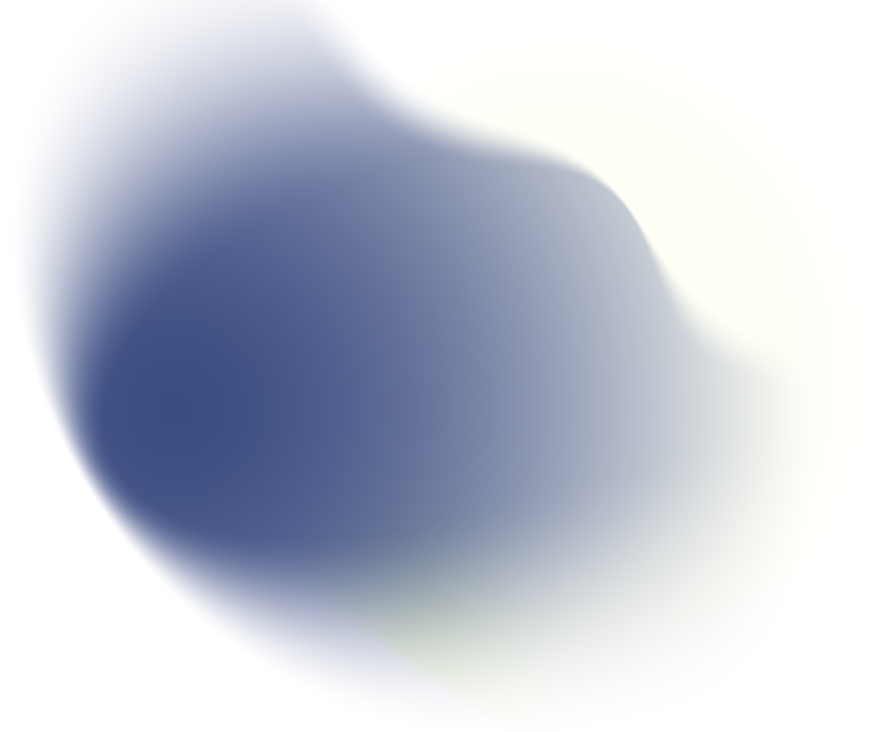
A Shadertoy shader for this background:

```glsl
// A soft blue cloud of ink on white paper with a faint cream halo.
// Ink thins with distance from a core, fades between two tilted ellipses,
// and is cut at the upper right by a wavy ridge of varying softness.

// All lengths are in canvas heights, origin at the lower left.
const vec3 PAPER = vec3(1.0, 1.0, 1.0);
const vec3 INK_ABSORB = vec3(0.765, 0.698, 0.490);
const vec3 CREAM_ABSORB = vec3(0.004, 0.0, 0.040);
const vec3 OLIVE_ABSORB = vec3(0.015, 0.0, 0.065);

const vec2 CORE = vec2(0.239, 0.442);
const float CORE_REACH = 0.877;

// Ellipses: centre, half extents and shear; ink is full inside the inner one
const vec2 OUTER_CENTRE = vec2(0.526, 0.545);
const vec2 OUTER_HALF = vec2(0.512, 0.552);
const float OUTER_SHEAR = -0.073;
const vec2 INNER_CENTRE = vec2(0.590, 0.537);
const vec2 INNER_HALF = vec2(0.447, 0.271);
const float INNER_SHEAR = 0.0499;
const float OUTER_WEIGHT = 0.51;
const float INNER_WEIGHT = 0.24;
const float RIGHT_STRETCH = 0.638;

// Wavy ridge, pinched to a crisp edge at one place
const vec2 RIDGE_START = vec2(0.4625, 1.0);
const vec2 RIDGE_DIR = vec2(0.8, -0.6);
const float WAVE_HEIGHT = 0.027;
const float WAVE_PHASE = 0.1435;
const float WAVE_PERIOD = 0.51;
const float PINCH_AT = 0.486;
const float PINCH_SPAN = 0.24;
const vec2 RIDGE_SOFTNESS = vec2(0.006, 0.077);

// Cream halo, bounded at the lower left by a diagonal
const vec2 HALO_CENTRE = vec2(0.766, 0.49);
const vec2 HALO_RADII = vec2(0.43, 0.48);
const vec2 DIAGONAL_POINT = vec2(0.319, 0.258);
const vec2 DIAGONAL_NORMAL = vec2(0.574, 0.819);
const vec2 OLIVE_CENTRE = vec2(0.57, 0.13);
const float OLIVE_RADIUS = 0.13;

// Normalised radius in a sheared ellipse: 1.0 on its rim, stretched rightwards
float ellipseRadius(vec2 q, vec2 halfSize, float shear) {
    q.x /= 1.0 + max(q.x, 0.0) / RIGHT_STRETCH;
    vec2 s = halfSize * halfSize;
    float form = s.y * q.x * q.x - 2.0 * shear * q.x * q.y + s.x * q.y * q.y;
    return sqrt(max(form / (s.x * s.y - shear * shear), 0.0));
}

// Ink strength around the core
float coreInk(vec2 p) {
    float d = min(length(p - CORE) / CORE_REACH, 1.0);
    return pow(1.0 - pow(d, 1.8), 1.25);
}

// Fade from the inner rim (1) to the outer rim (0)
float bodyCover(vec2 p) {
    float outer = ellipseRadius(p - OUTER_CENTRE, OUTER_HALF, OUTER_SHEAR);
    float inner = ellipseRadius(p - INNER_CENTRE, INNER_HALF, INNER_SHEAR);
    float toOuter = max(1.0 - outer, 0.0) * OUTER_WEIGHT;
    float toInner = max(inner - 1.0, 0.0) * INNER_WEIGHT;
    float f = toOuter / max(toOuter + toInner, 1e-4);
    return mix(f, smoothstep(0.0, 1.0, f), 0.75);
}

// Cover below the wavy ridge
float ridgeCover(vec2 p) {
    vec2 q = p - RIDGE_START;
    float along = dot(q, RIDGE_DIR);
    float across = dot(q, vec2(-RIDGE_DIR.y, RIDGE_DIR.x));
    float crest = -WAVE_HEIGHT * cos(6.28319 * (along - WAVE_PHASE) / WAVE_PERIOD);
    float loosened = smoothstep(0.0, PINCH_SPAN, abs(along - PINCH_AT));
    float softness = mix(RIDGE_SOFTNESS.x, RIDGE_SOFTNESS.y, loosened);
    return smoothstep(0.0, softness, crest - across);
}

void mainImage(out vec4 fragColor, in vec2 fragCoord) {
    vec2 p = fragCoord / iResolution.y;
    float ink = coreInk(p) * bodyCover(p) * ridgeCover(p);

    // Warm tints
    float side = smoothstep(-0.01, 0.02, dot(p - DIAGONAL_POINT, DIAGONAL_NORMAL));
    float halo = side * (1.0 - smoothstep(0.6, 1.1, length((p - HALO_CENTRE) / HALO_RADII)));
    vec2 o = (p - OLIVE_CENTRE) / OLIVE_RADIUS;
    float olive = side * exp(-dot(o, o));

    vec3 color = PAPER - CREAM_ABSORB * halo * (1.0 - ink);
    color -= INK_ABSORB * ink + OLIVE_ABSORB * olive;
    fragColor = vec4(clamp(color, 0.0, 1.0), 1.0);
}
```
